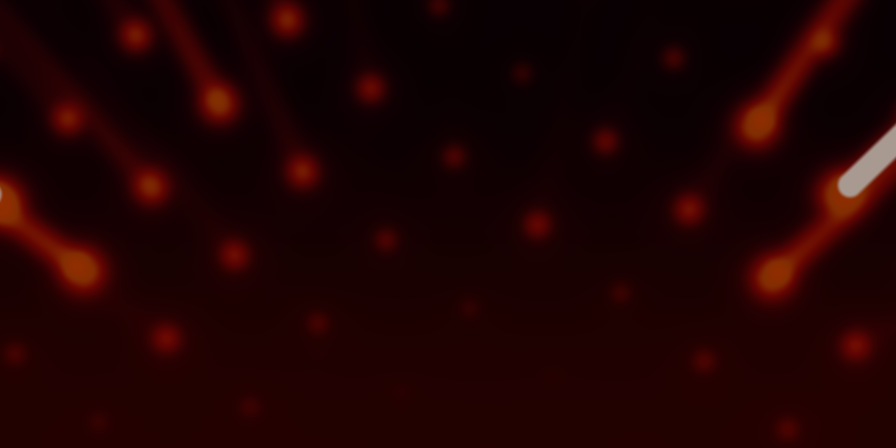
This background is drawn by a Shadertoy shader. Its source:

```glsl
// Glowing ember heads on a tilted square lattice, trailing light outward over dark red.

// Brightness of the ember in a lattice cell: soft clusters left, right and centre
float emberPower(vec2 cell) {
    vec2 fromLeft = cell + 1.0;
    vec2 fromEdge = cell + vec2(2.0, 3.0);
    vec2 fromCentre = cell - vec2(2.0, 0.4);
    float along = cell.x + cell.y - 5.4;
    float across = cell.x - cell.y - 2.0;
    return 0.80 * exp(-dot(fromLeft * fromLeft, vec2(0.35, 0.30)))
         + 1.20 * exp(-dot(fromEdge * fromEdge, vec2(0.40, 2.20)))
         + 0.40 * exp(-dot(fromCentre * fromCentre, vec2(1.5, 1.2)))
         + 1.35 * exp(-0.6 * along * along - 0.22 * across * across);
}

void mainImage(out vec4 fragColor, in vec2 fragCoord) {
    // Canvas height is one unit, x is centred
    vec2 p = (fragCoord - vec2(0.5 * iResolution.x, 0.0)) / iResolution.y;
    vec2 stepA = vec2(0.186, -0.152);
    vec2 stepB = vec2(0.152, 0.186);
    vec2 burstCentre = vec2(0.04, -0.237);

    float heat = 0.0;
    float haze = 0.0;
    float whiteCore = 0.0;

    for (int j = -5; j <= 4; j++) {
        for (int i = -3; i <= 5; i++) {
            vec2 cell = vec2(i, j);
            vec2 head = vec2(-0.172, 0.802) + cell.x * stepA + cell.y * stepB;
            float power = emberPower(cell);
            vec2 dir = normalize(head - burstCentre);
            vec2 q = p - head;
            float t = dot(q, dir);
            float side = dot(q, vec2(-dir.y, dir.x));
            float d2 = dot(q, q);

            // Round head with a wide halo
            float radius = mix(0.021, 0.040, min(power, 1.1));
            heat += 1.2 * power * exp(-d2 / (radius * radius));
            haze += power * exp(-d2 / 0.006);

            // Trail pointing away from the burst centre
            float trail = smoothstep(-0.01, 0.03, t) * exp(-1.8 * max(t, 0.0));
            heat += 0.75 * min(pow(power, 4.0), 1.0) * trail * exp(-side * side / 0.0009);
            haze += 0.8 * power * power * trail * exp(-side * side / 0.002);

            // White-hot capsule for the outermost embers at mid height
            float hot = smoothstep(0.83, 0.86, abs(head.x))
                      * (1.0 - smoothstep(0.05, 0.12, abs(head.y - 0.557)));
            float capsule = length(q - dir * max(t, 0.03));
            whiteCore = max(whiteCore, hot * (1.0 - smoothstep(0.021, 0.033, capsule)));
        }
    }

    // Dark backdrop, warmer towards the bottom
    vec3 color = mix(vec3(0.135, 0.004, 0.002), vec3(0.030, 0.0, 0.008),
                     smoothstep(0.0, 0.9, p.y));

    // Haze, red glow, orange centres, pale cores
    color += vec3(0.085, 0.0, 0.012) * (1.0 - exp(-1.3 * haze));
    color = mix(color, vec3(0.58, 0.03, 0.005), 1.0 - exp(-1.9 * heat));
    color.g += 0.15 * smoothstep(0.35, 1.0, heat);
    color = mix(color, vec3(0.66, 0.60, 0.57), whiteCore);
    fragColor = vec4(color, 1.0);
}
```
